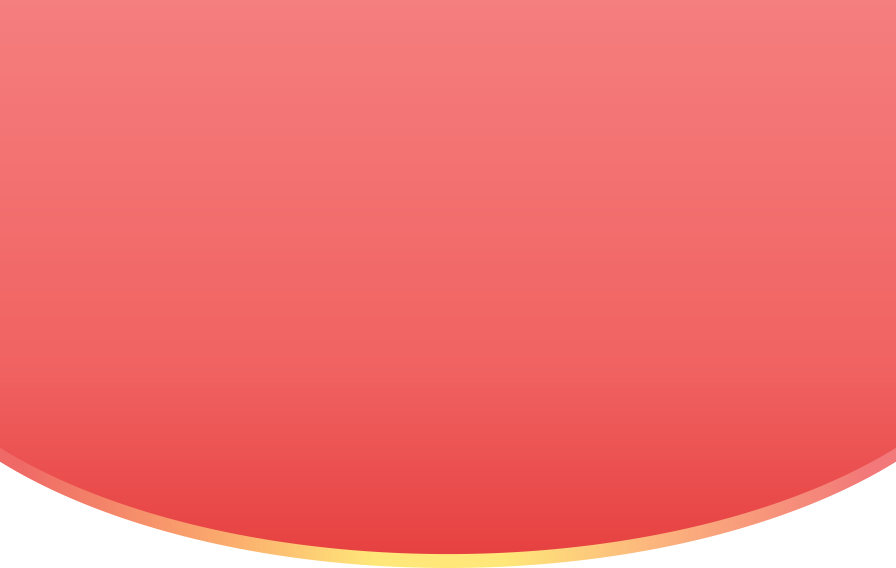
Give the GLSL for this background, as a Shadertoy shader.

```glsl
// A coral red gradient panel with a curved lower edge and a golden rim on white.

const vec3 WHITE = vec3(1.0);
const vec3 CORAL_TOP = vec3(0.960, 0.494, 0.494);
const vec3 CORAL_MID = vec3(0.942, 0.388, 0.384);
const vec3 RED_LOW = vec3(0.904, 0.255, 0.255);
const vec3 RIM_LEFT = vec3(0.937, 0.410, 0.400);
const vec3 RIM_ORANGE = vec3(0.984, 0.680, 0.430);
const vec3 RIM_GOLD = vec3(1.000, 0.910, 0.475);
const vec3 RIM_PEACH = vec3(0.988, 0.710, 0.490);
const vec3 RIM_RIGHT = vec3(0.949, 0.470, 0.475);

const vec2 ARC_RADII = vec2(0.638, 0.494);
const float RIM_HEIGHT = 0.0245;

// Linear blend of a and b as x runs from start to end.
vec3 ramp(vec3 a, vec3 b, float start, float end, float x) {
    return mix(a, b, clamp((x - start) / (end - start), 0.0, 1.0));
}

// Height of the lower half of an ellipse whose lowest point is at zero.
float arcHeight(float x, vec2 radii) {
    float t = x / radii.x;
    return radii.y * (1.0 - sqrt(max(1.0 - t * t, 0.0)));
}

// Antialiased coverage of the area above an edge.
float coverage(float height, float pixel) {
    return clamp(height / pixel + 0.5, 0.0, 1.0);
}

vec3 panelColor(float y) {
    vec3 color = ramp(RED_LOW, CORAL_MID, 0.025, 0.36, y);
    return ramp(color, CORAL_TOP, 0.36, 1.0, y);
}

vec3 rimColor(float x) {
    vec3 color = ramp(RIM_LEFT, RIM_ORANGE, 0.02, 0.26, x);
    color = ramp(color, RIM_GOLD, 0.26, 0.42, x);
    color = ramp(color, RIM_PEACH, 0.56, 0.73, x);
    return ramp(color, RIM_RIGHT, 0.73, 0.97, x);
}

void mainImage(out vec4 fragColor, in vec2 fragCoord) {
    vec2 uv = fragCoord / iResolution.xy;
    float pixel = 1.0 / iResolution.y;
    float aboveArc = uv.y - arcHeight(uv.x - 0.5, ARC_RADII);

    // Rim over white, then the panel over the rim
    vec3 color = mix(WHITE, rimColor(uv.x), coverage(aboveArc, pixel));
    color = mix(color, panelColor(uv.y), coverage(aboveArc - RIM_HEIGHT, pixel));
    fragColor = vec4(color, 1.0);
}
```
